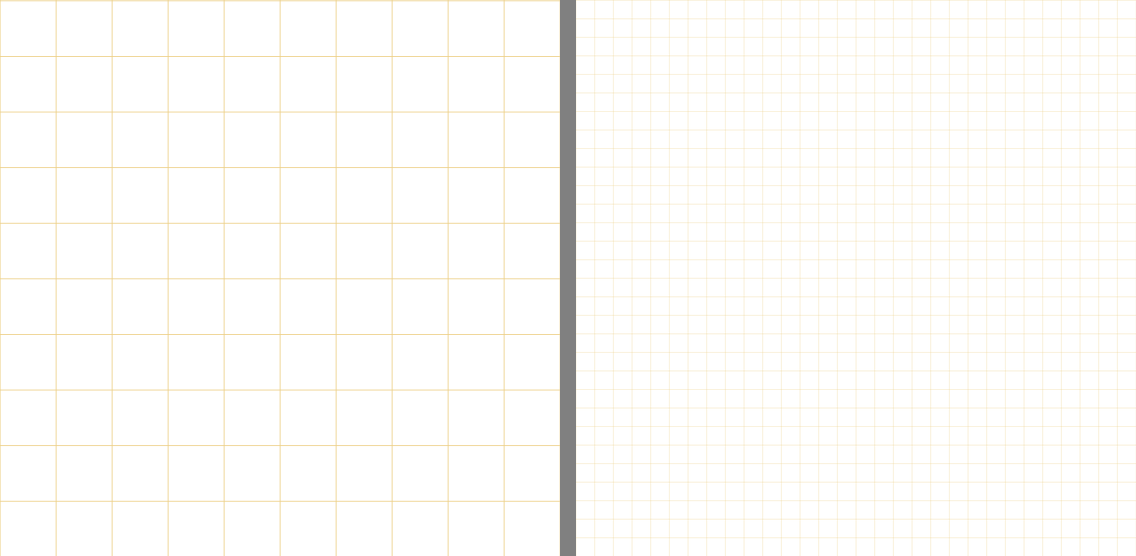
Left, the tile; right, the same tile 3 across and 3 down.
Give the GLSL for this pattern, as a Shadertoy shader.

```glsl
const vec2 REPEATS = vec2(10.0);               // cells across and down
const float LINE_WIDTH = 0.00148;              // in canvas heights
const vec2 LINE_OFFSET = vec2(0.0002, -0.0015); // shift of the grid, in canvas heights
const vec3 PAPER = vec3(1.0);
const vec3 LINE_COLOR = vec3(0.927, 0.81, 0.52);

// Exact share of a pixel covered by a line, for each axis
vec2 lineCoverage(vec2 dist, float pixel) {
    vec2 upper = min(vec2(0.5 * LINE_WIDTH), dist + 0.5 * pixel);
    vec2 lower = max(vec2(-0.5 * LINE_WIDTH), dist - 0.5 * pixel);
    return clamp((upper - lower) / pixel, 0.0, 1.0);
}

void mainImage(out vec4 fragColor, in vec2 fragCoord) {
    float pixel = 1.0 / iResolution.y;
    vec2 cellSize = iResolution.xy * pixel / REPEATS;

    // Signed distance to the nearest grid line on each axis
    vec2 cell = (fragCoord * pixel - LINE_OFFSET) / cellSize;
    vec2 dist = (fract(cell + 0.5) - 0.5) * cellSize;

    // Union of the vertical and horizontal lines
    vec2 cover = lineCoverage(dist, pixel);
    float ink = 1.0 - (1.0 - cover.x) * (1.0 - cover.y);

    fragColor = vec4(mix(PAPER, LINE_COLOR, ink), 1.0);
}
```
